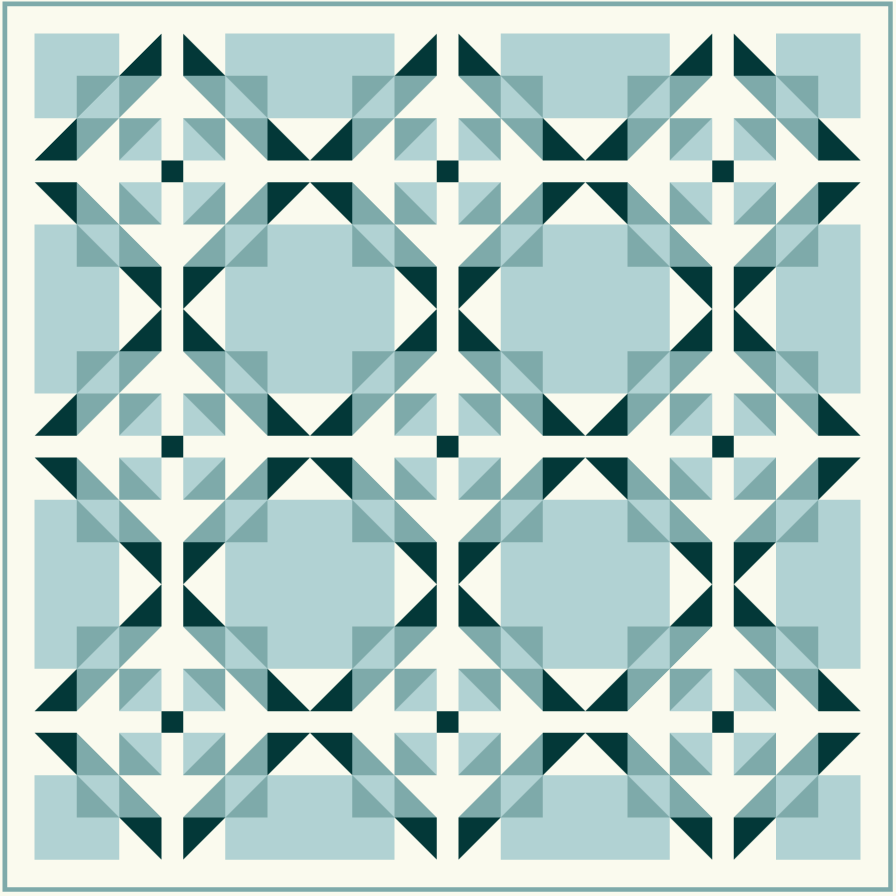
A WebGL 2 fragment shader for this pattern:

```glsl
#version 300 es
precision highp float;
// Patchwork quilt: 3 by 3 mirrored blocks of squares and half-square triangles in a thin frame.

#define BLOCKS 3.0                   // blocks across and down
#define PITCH 0.3073                 // block size
#define SASH 0.0121                  // half width of the strips crossing each block
#define CENTER vec2(0.4995, 0.5015)  // middle of the quilt
#define FRAME_OUTER 0.4968           // half size of the frame
#define FRAME_WIDTH 0.0052
#define SAMPLES 4                    // antialiasing samples per axis
#define SOFTNESS 1.3                 // filter width in pixels

uniform vec2 u_resolution;
out vec4 fragColor;

const vec3 CREAM = vec3(0.98, 0.982, 0.933);
const vec3 LIGHT = vec3(0.695, 0.822, 0.826);
const vec3 MID   = vec3(0.495, 0.665, 0.667);
const vec3 DARK  = vec3(0.012, 0.220, 0.220);

// One quadrant of a block: 3 by 3 cells, numbered outward from the block centre
vec3 quadrantColor(vec2 q) {
    vec2 cell = min(floor(q), 2.0);
    vec2 local = q - cell;
    bool nearHalf = local.x + local.y < 1.0;
    bool onDiagonal = cell.x == cell.y;
    float ring = max(cell.x, cell.y);

    // Inner cells: mid tone outside, light or cream towards the centre
    if (ring < 1.5) return nearHalf ? (onDiagonal ? LIGHT : CREAM) : MID;

    // Outer cells: dark points beside the strips, plain patches in the corner
    if (min(cell.x, cell.y) < 0.5) return nearHalf ? DARK : CREAM;
    return LIGHT;
}

// Mirrored block with cream strips and a dark square where they cross
vec3 blockColor(vec2 p) {
    vec2 fromCenter = abs(fract(p / PITCH + 0.5 * BLOCKS) - 0.5) * PITCH;
    vec2 inset = fromCenter - SASH;
    if (max(inset.x, inset.y) < 0.0) return DARK;
    if (min(inset.x, inset.y) < 0.0) return CREAM;
    float cellSize = (0.5 * PITCH - SASH) / 3.0;
    return quadrantColor(inset / cellSize);
}

// Whole quilt with its margin and frame
vec3 quiltColor(vec2 uv) {
    vec2 p = uv - CENTER;
    float edge = max(abs(p.x), abs(p.y));
    if (edge < 0.5 * BLOCKS * PITCH) return blockColor(p);
    bool onFrame = edge < FRAME_OUTER && edge > FRAME_OUTER - FRAME_WIDTH;
    return onFrame ? MID : CREAM;
}

void main() {
    float scale = min(u_resolution.x, u_resolution.y);
    vec3 color = vec3(0.0);

    // Average a grid of samples over the pixel to smooth every edge
    for (int j = 0; j < SAMPLES; j++) {
        for (int i = 0; i < SAMPLES; i++) {
            vec2 offset = (vec2(i, j) + 0.5) / float(SAMPLES) - 0.5;
            vec2 pixel = gl_FragCoord.xy + offset * SOFTNESS;
            color += quiltColor((pixel - 0.5 * u_resolution) / scale + 0.5);
        }
    }
    fragColor = vec4(color / float(SAMPLES * SAMPLES), 1.0);
}
```
